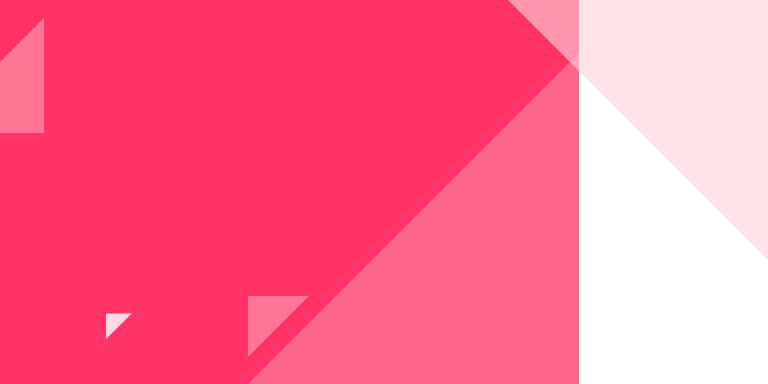
A Shadertoy shader for this background:

```glsl
const vec3 WHITE = vec3(1.0);
const vec3 CRIMSON = vec3(1.0, 0.2, 0.4);
const vec3 ROSE = vec3(1.0, 0.392, 0.541);
const vec3 PINK = vec3(1.0, 0.459, 0.58);
const vec3 PALE = vec3(1.0, 0.85, 0.885);
const vec3 BLUSH = vec3(1.0, 0.824, 0.855);

// Signed distance to a right isosceles triangle; dir holds the signs of its legs
float rightTriangle(vec2 p, vec2 corner, vec2 dir, float leg) {
    vec2 q = (p - corner) * dir;
    float slope = (q.x + q.y - leg) * 0.70711;
    return max(max(-q.x, -q.y), slope);
}

// Antialiased coverage of a distance
float coverage(float dist, float pixel) {
    return clamp(0.5 - dist / pixel, 0.0, 1.0);
}

vec3 paint(vec3 base, vec3 tint, float dist, float opacity, float pixel) {
    return mix(base, tint, opacity * coverage(dist, pixel));
}

void mainImage(out vec4 fragColor, in vec2 fragCoord) {
    // Height spans 0..1
    float pixel = 1.0 / iResolution.y;
    vec2 p = fragCoord * pixel;
    float aspect = iResolution.x * pixel;
    float panelEdge = 0.75391 * aspect;

    // Main panel on white
    vec3 color = paint(WHITE, CRIMSON, p.x - panelEdge, 1.0, pixel);

    // Large lower triangle, flush with the panel edge
    float lower = rightTriangle(p, vec2(panelEdge, 0.0), vec2(-1.0, 1.0), 0.862);
    color = paint(color, ROSE, lower, 1.0, pixel);

    // Translucent triangle across the top right corner
    float upper = rightTriangle(p, vec2(aspect, 1.0), vec2(-1.0), 0.6771);
    color = paint(color, BLUSH, upper, 0.62, pixel);

    // Small accents
    float left = rightTriangle(p, vec2(0.1146, 0.6536), vec2(-1.0, 1.0), 0.2995);
    float middle = rightTriangle(p, vec2(0.6458, 0.2292), vec2(1.0, -1.0), 0.1589);
    float tiny = rightTriangle(p, vec2(0.276, 0.1836), vec2(1.0, -1.0), 0.0672);
    color = paint(color, PINK, left, 1.0, pixel);
    color = paint(color, PINK, middle, 1.0, pixel);
    color = paint(color, PALE, tiny, 1.0, pixel);

    fragColor = vec4(color, 1.0);
}
```
